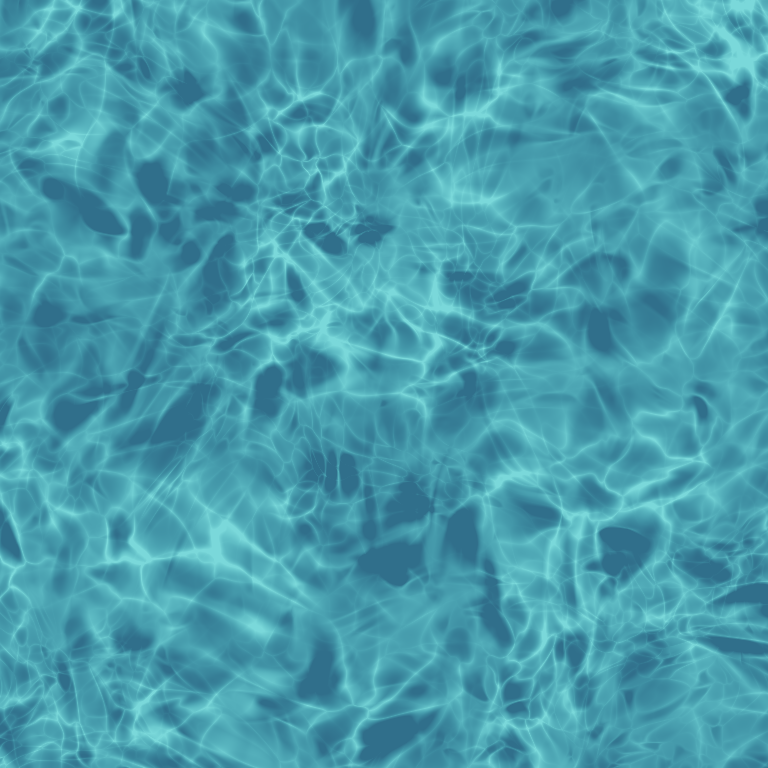
Give the GLSL for this texture, as a three.js fragment shader.

```glsl
// Rippling turquoise water: dark soft pools between pale, swirling caustic veins.
varying vec2 vUv;

vec2 hash2(vec2 p) {
  vec2 h = vec2(dot(p, vec2(127.1, 311.7)), dot(p, vec2(269.5, 183.3)));
  return fract(sin(h) * 43758.5453);
}

mat2 rotation(float angle) {
  float c = cos(angle), s = sin(angle);
  return mat2(c, s, -s, c);
}

// Layered sine warp that curls the cells into wisps
vec2 swirl(vec2 p, float seed) {
  float frequency = 10.0;
  for (int i = 0; i < 6; i++) {
    float octave = float(i);
    vec2 wave = rotation(octave * 1.9 + seed) * p.yx * frequency;
    p += 0.42 / frequency * sin(wave + vec2(1.7, 4.1) * (octave + seed));
    frequency *= 1.83;
  }
  return p;
}

// Soft light and shade from rotated sine products, about -1 to 1
float clouds(vec2 p) {
  float sum = 0.0, amplitude = 0.5;
  for (int i = 0; i < 5; i++) {
    p = rotation(1.1) * p * 1.75 + 2.3;
    vec2 bent = p + 0.9 * sin(p.yx * 0.7 + 1.3);
    sum += amplitude * sin(bent.x) * sin(bent.y);
    amplitude *= 0.68;
  }
  return sum;
}

// Cellular noise: nearest distance, gap to the second nearest, cell random
vec3 cells(vec2 p) {
  vec2 base = floor(p);
  float nearest = 8.0, second = 8.0, id = 0.0;
  for (int y = -1; y <= 1; y++) {
    for (int x = -1; x <= 1; x++) {
      vec2 cell = base + vec2(float(x), float(y));
      float d = distance(p, cell + hash2(cell));
      if (d < nearest) {
        second = nearest;
        nearest = d;
        id = hash2(cell + 41.0).x;
      } else {
        second = min(second, d);
      }
    }
  }
  return vec3(nearest, second - nearest, id);
}

// One sheet of water: bright veins on cell borders, dark pools inside
float caustics(vec2 uv, float scale, float seed) {
  vec3 cell = cells(swirl(uv, seed) * scale + seed * 17.0);
  float patches = smoothstep(-0.35, 0.75, clouds(uv * 6.0 + seed * 5.0));
  float vein = exp(-6.5 * cell.y) * (0.12 + patches);
  float pool = (1.0 - smoothstep(0.1, 0.7, cell.x)) * smoothstep(0.0, 0.35, cell.y);
  return 0.62 * vein - 0.72 * pool * cell.z * cell.z;
}

void main() {
  // Broad haze plus three sheets of shrinking cells
  float light = 0.45 + 0.2 * clouds(swirl(vUv, 3.0) * 7.0);
  light += 0.95 * caustics(vUv, 13.0, 1.0);
  light += 0.65 * caustics(vUv, 20.0, 2.0);
  light += 0.35 * caustics(vUv, 34.0, 4.0);
  light = clamp(light, 0.0, 1.1);

  // Deep blue to pale aqua, with less red in the middle tones
  vec3 water = mix(vec3(0.19, 0.435, 0.545), vec3(0.44, 0.81, 0.825), light);
  water.r -= 0.13 * light * (1.0 - light);
  gl_FragColor = vec4(water, 1.0);
}
```
